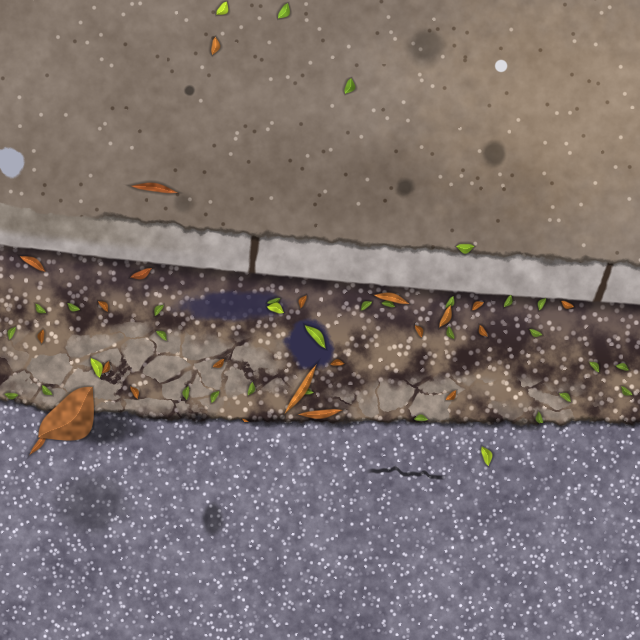
This texture is drawn by a Shadertoy shader. Its source:

```glsl
float hash(vec2 p) {
  vec3 q = fract(p.xyx * .1031);
  q += dot(q, q.yzx + 33.33);
  return fract((q.x + q.y) * q.z);
}

float noise(vec2 p) {
  vec2 i = floor(p), f = fract(p);
  f *= f * (3. - 2. * f);
  return mix(mix(hash(i), hash(i + vec2(1, 0)), f.x),
             mix(hash(i + vec2(0, 1)), hash(i + 1.), f.x), f.y);
}

// Layered noise centered on zero
float fbm(vec2 p) {
  float sum = -.48, amp = .5;
  for (int i = 0; i < 5; i++) {
    sum += amp * noise(p);
    p = mat2(1.6, 1.2, -1.2, 1.6) * p + 7.3;
    amp *= .5;
  }
  return sum;
}

// Nearest distance, gap to the second nearest, cell id
vec3 cells(vec2 p) {
  vec3 best = vec3(9, 9, 0);
  for (int k = 0; k < 9; k++) {
    vec2 c = floor(p) + vec2(k % 3 - 1, k / 3 - 1);
    float d = distance(c + vec2(hash(c), hash(c + 57.)), p);
    if (d < best.x) best = vec3(d, best.x, hash(c + 19.));
    else best.y = min(best.y, d);
  }
  return vec3(best.x, best.y - best.x, best.z);
}

float below(float d, float soft) { return 1. - smoothstep(-soft, soft, d); }

float blob(vec2 p, vec2 center, vec2 radius, float soft) {
  return below(length((p - center) / radius) + .7 * fbm(p * 45.) - 1., soft);
}

// Lens-shaped leaf with midrib and soft shadow
vec3 addLeaf(vec3 ground, vec2 p, vec2 center, float angle, vec2 size, vec3 tint) {
  vec2 q = mat2(cos(angle), -sin(angle), sin(angle), cos(angle)) * (p - center);
  q.y += .25 * size.y * cos(q.x / size.x * 3.);
  float edge = abs(q.y) - size.y * (1. - q.x * q.x / (size.x * size.x));
  ground *= .65 + .35 * smoothstep(0., .006, edge);
  tint *= .8 + .45 * noise(p * 130.) + .12 * sign(q.y) + .12 * below(abs(q.y) - .001, .001);
  return mix(ground, tint, below(edge, 1. / iResolution.y));
}

vec3 pavement(vec2 p) {
  vec3 col = vec3(.5, .445, .4) + .16 * fbm(p * vec2(5, 7)) + .1 * fbm(p * 70.);
  col += vec3(.09, .07, .04) * blob(p, vec2(.9, .84), vec2(.22, .17), .7);
  vec3 grit = cells(p * 65.);
  col += (grit.z > .93 ? .2 : grit.z < .06 ? -.14 : 0.) * below(grit.x - .19, .09);
  // Stains: center, radius, depth
  vec4 stains[5] = vec4[](vec4(.665, .927, .026, .26), vec4(.771, .759, .018, .32),
    vec4(.634, .708, .014, .35), vec4(.287, .684, .015, .2), vec4(.296, .858, .007, .45));
  for (int i = 0; i < 5; i++) {
    vec4 s = stains[i];
    col *= 1. - s.w * blob(p, s.xy, s.zz, .35);
  }
  // Pale chip and disc
  col = mix(col, vec3(.66, .67, .73), blob(p, vec2(.017, .744), vec2(.021, .024), .1));
  return mix(col, vec3(.86, .86, .88), below(distance(p, vec2(.783, .897)) - .0095, .0015));
}

vec3 gutter(vec2 p, float drop) {
  vec3 col = mix(vec3(.2, .15, .15), vec3(.53, .45, .38), smoothstep(-.23, .22, fbm(p * 32.)));
  col = mix(col, vec3(.3, .25, .28), .5 * below(drop - .06, .04));
  vec3 gravel = cells(p * 85.);
  col += .38 * step(.55, gravel.z) * gravel.z * below(gravel.x - .3, .15);
  // Broken slabs
  vec3 slab = cells(p * vec2(17, 24) + .9 * fbm(p * 30.));
  float broken = max(blob(p, vec2(.2, .42), vec2(.25, .065), .3),
    blob(p, vec2(.72, .37), vec2(.18, .04), .3));
  vec3 rock = vec3(.57, .52, .48) * (1. + .5 * fbm(p * 75.));
  col = mix(col, rock, broken * smoothstep(.04, .16, slab.y) * smoothstep(.12, .4, slab.z));
  // Wet patches and shaded curb foot
  float wet = max(blob(p, vec2(.484, .462), vec2(.034, .04), .15),
    .8 * blob(p, vec2(.365, .522), vec2(.085, .022), .3));
  return mix(col, vec3(.2, .19, .3), wet) * (.55 + .45 * smoothstep(0., .025, drop));
}

vec3 asphalt(vec2 p) {
  vec3 col = vec3(.44, .425, .485) + .13 * fbm(p * 9.) + .22 * fbm(p * 90.);
  vec3 chip = cells(p * 125.);
  col += .42 * smoothstep(.5, 1., chip.z) * below(chip.x - .3, .2);
  // Dark patches and crack
  col *= 1. - .25 * blob(p, vec2(.143, .212), vec2(.05, .04), .5);
  col *= 1. - .4 * blob(p, vec2(.332, .189), vec2(.016, .022), .3);
  col *= 1. - .5 * blob(p, vec2(.165, .33), vec2(.055, .02), .4);
  float crack = abs(p.y - .262 - .018 * (noise(p.xx * 55.) - .5));
  return col * (1. - .6 * below(abs(p.x - .635) - .058, .008) * below(crack - .003, .002));
}

void mainImage(out vec4 fragColor, in vec2 fragCoord) {
  vec2 p = fragCoord / iResolution.xy;
  float soft = 1.5 / iResolution.y, rough = fbm(p * 48.);
  float bend = .032 * p.x * p.x - .125 * p.x;
  float foot = p.y - .618 - bend - .004 * rough;
  float top = p.y - .678 - bend - .018 * rough;
  float road = p.y - .338 - .034 * exp(-5. * p.x) - .02 * rough;
  // Curb with worn left end and two joints
  float worn = (1. - smoothstep(.1, .4, p.x)) * smoothstep(.012, .03, foot);
  vec3 curb = mix(vec3(.66, .63, .62), vec3(.53, .49, .45), worn) + .25 * rough;
  float joint = min(abs(p.x - .336 - .1 * p.y), abs(p.x - .748 - .35 * p.y));
  curb = mix(vec3(.23, .18, .15), curb, smoothstep(.003, .008, joint + .006 * rough));
  // Ground layers
  vec3 col = mix(pavement(p), curb, below(top, soft));
  col *= 1. - .4 * smoothstep(.12, .18, p.x) * below(abs(top) - .005, .003);
  col = mix(col, gutter(p, -foot), below(foot, soft));
  col = mix(col, asphalt(p), below(road, soft));
  col *= 1. - .55 * below(abs(road) - .005, .004);
  // Small litter
  vec2 cell = floor(p * 22.);
  float pick = hash(cell + 4.);
  if (pick > .68 && foot < 0. && road > 0.) {
    vec2 spot = (cell + .35 + .3 * vec2(hash(cell), hash(cell + 31.))) / 22.;
    vec3 tint = pick > .8 ? vec3(.36, .46, .16) : vec3(.55, .32, .13);
    col = addLeaf(col, p, spot, 6.28 * hash(cell + 9.), vec2(.011, .005), tint);
  }
  // Fallen leaves: center, angle, half length
  vec4 green[8] = vec4[](vec4(.348, .986, .9, .013), vec4(.444, .982, 1, .014),
    vec4(.546, .865, 1.2, .013), vec4(.727, .613, 0, .014), vec4(.151, .426, 2, .017),
    vec4(.431, .518, 2.8, .014), vec4(.494, .475, 2.3, .024), vec4(.76, .288, 1.9, .016));
  vec4 brown[8] = vec4[](vec4(.336, .928, 1.4, .014), vec4(.241, .706, 3, .036),
    vec4(.221, .572, .4, .018), vec4(.052, .589, 2.6, .023), vec4(.612, .534, 2.9, .028),
    vec4(.471, .391, 1, .045), vec4(.501, .354, .1, .034), vec4(.697, .505, 1.1, .019));
  for (int i = 0; i < 8; i++) {
    vec4 g = green[i], b = brown[i];
    float tone = hash(vec2(i, 3));
    col = addLeaf(col, p, g.xy, g.z, vec2(g.w, .0075), mix(vec3(.34, .52, .16), vec3(.67, .75, .16), tone));
    col = addLeaf(col, p, b.xy, b.z, vec2(b.w, .0065), mix(vec3(.52, .25, .14), vec3(.72, .47, .2), tone));
  }
  // Large dry leaf and stem
  col = addLeaf(col, p, vec2(.062, .309), .95, vec2(.025, .005), vec3(.58, .34, .17));
  col = addLeaf(col, p, vec2(.108, .35), .75, vec2(.058, .033), vec3(.55, .35, .2));
  fragColor = vec4(col, 1);
}
```
